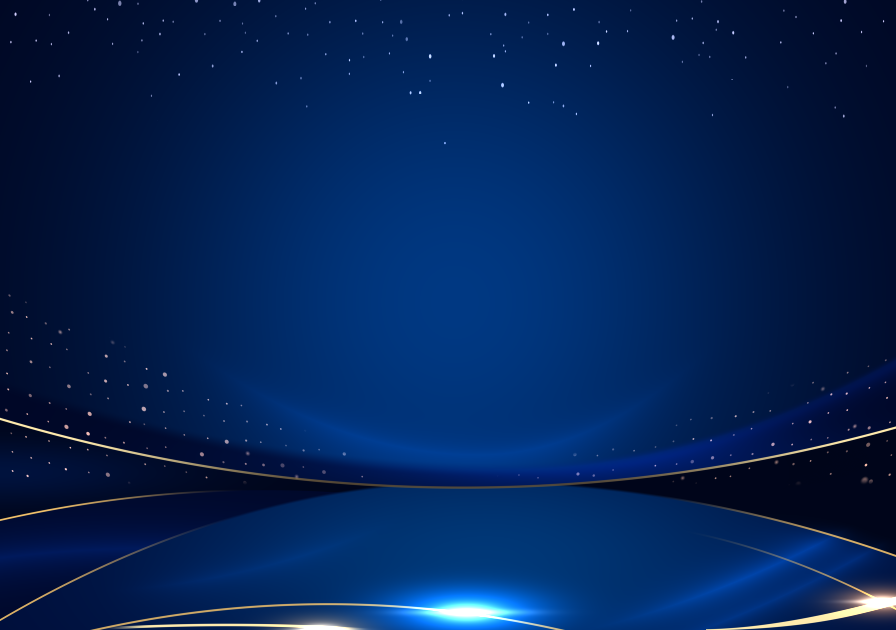
Reproduce this background procedurally as a WebGL 1 fragment shader.

```glsl
precision highp float;
uniform vec2 u_resolution;

const vec3 NIGHT = vec3(0.0, 0.02, 0.12);
const vec3 ROYAL = vec3(0.0, 0.22, 0.51);
const vec3 AZURE = vec3(0.0, 0.36, 0.85);
const vec3 GOLD = vec3(0.95, 0.76, 0.42);
const vec3 PALE_GOLD = vec3(1.0, 0.92, 0.68);
const vec3 SPARK = vec3(1.0, 0.74, 0.58);

float hash(vec2 p) {
  return fract(sin(dot(p, vec2(127.1, 311.7))) * 43758.5);
}

// Height of a parabola at x
float arc(float x, vec2 apex, float bend) {
  float dx = x - apex.x;
  return apex.y + bend * dx * dx;
}

float below(float d, float blur) {
  return 1.0 - smoothstep(-blur, blur, d);
}

float stroke(float d, float halfWidth, float px) {
  return 1.0 - smoothstep(halfWidth - px, halfWidth + px, abs(d));
}

// Soft window from a to b
float span(float x, float a, float b, float fade) {
  return smoothstep(a - fade, a + fade, x) * (1.0 - smoothstep(b - fade, b + fade, x));
}

float blob(vec2 p, vec2 center, vec2 size) {
  vec2 d = (p - center) / size;
  return exp(-dot(d, d));
}

float dots(vec2 p, float cell, float jitter, float radius, float keep, vec2 squash, float px) {
  vec2 id = floor(p / cell);
  vec2 offset = (vec2(hash(id), hash(id + 17.0)) - 0.5) * jitter;
  vec2 d = (fract(p / cell) - 0.5 - offset) * cell;
  float r = radius * mix(0.6, 1.8, pow(hash(id + 5.0), 6.0));
  float shape = 1.0 - smoothstep(r - px, r + px, length(d * squash));
  return shape * step(hash(id + 31.0), keep) * mix(0.4, 1.0, hash(id + 9.0));
}

// Bright core with a long horizontal ray
vec3 flare(vec2 p, vec2 center, float size, vec3 tint) {
  float core = blob(p, center, size * vec2(0.55, 0.16));
  float ray = blob(p, center, size * vec2(1.0, 0.06));
  float halo = blob(p, center, size * vec2(1.4, 0.42));
  return vec3(1.0, 0.98, 0.9) * (core + 0.6 * ray) + tint * halo;
}

void main() {
  vec2 p = gl_FragCoord.xy / u_resolution.y;
  p.x += 0.5 * (1.4222 - u_resolution.x / u_resolution.y);
  float px = 0.7 / u_resolution.y;
  float x = p.x;
  float right = step(0.75, x);

  // Radial backdrop
  float r = length((p - vec2(0.722, 0.52)) * vec2(1.0, 0.95));
  vec3 color = mix(NIGHT, ROYAL, exp(-r * r / 0.26));

  // Faint blue arcs above the waves
  float veil = p.y - arc(x, vec2(0.76, 0.278), mix(0.8, 1.25, right));
  color += AZURE * 0.17 * exp(-abs(veil) / mix(0.022, 0.05, step(veil, 0.0)))
    * span(x, 0.42, 1.0, 0.16);

  // Dark sash between two rising curves
  float rim = p.y - arc(x, vec2(0.8, 0.254), mix(0.211, 0.45, step(0.8, x)));
  float sweep = p.y - arc(x, vec2(0.735, 0.226), 0.202);
  vec3 sash = mix(vec3(0.0, 0.025, 0.15), vec3(0.0, 0.1, 0.38), blob(p, vec2(0.92, 0.27), vec2(0.45, 0.06)));
  sash += vec3(0.0, 0.07, 0.25) * exp(-abs(rim) / 0.02) * smoothstep(0.4, 1.1, x);
  color = mix(color, sash, below(rim, 0.012) * 0.88);

  // Shadowed floor with a left fold
  float fold = p.y - arc(x, vec2(0.42, 0.222), -0.27);
  vec3 ground = mix(vec3(0.0, 0.02, 0.1), vec3(0.0, 0.07, 0.24), blob(p, vec2(0.0, 0.25), vec2(0.3, 0.05)));
  vec3 foldColor = vec3(0.0, 0.03, 0.16)
    + vec3(0.0, 0.07, 0.2) * exp(-abs(fold + 0.06 + 0.1 * x) / 0.035);
  ground = mix(ground, foldColor, below(fold, px) * (1.0 - right));
  color = mix(color, ground, below(sweep, 0.003));

  // Blue dome
  float dome = p.y - arc(x, vec2(0.75, 0.235), mix(-0.39, -0.26, right));
  vec3 domeColor = mix(vec3(0.0, 0.05, 0.22), vec3(0.0, 0.22, 0.47), blob(p, vec2(0.77, 0.11), vec2(0.48, 0.2)));
  float leftRay = p.y - arc(x, vec2(0.1, 0.06), 0.4);
  domeColor += AZURE * 0.12 * exp(-abs(leftRay) / 0.02) * span(x, 0.25, 0.55, 0.1);
  color = mix(color, domeColor, below(dome, 0.003) * below(sweep, 0.002));

  // Azure streaks on the lower right
  float streak = p.y - arc(x, vec2(0.6, -0.04), 0.361);
  float streakFade = smoothstep(0.85, 1.2, x) * below(dome, 0.03);
  color += AZURE * streakFade * (0.38 * exp(-abs(streak) / 0.025)
    + 0.2 * exp(-abs(streak + 0.055) / 0.018));

  // Gold lines
  float edgeLight = smoothstep(0.15, 0.65, abs(x - 0.735));
  color = mix(color, mix(GOLD * 0.5, PALE_GOLD, edgeLight), stroke(sweep, 0.0018, px) * mix(0.65, 1.0, edgeLight));
  color = mix(color, GOLD, stroke(fold, 0.0014, px) * (1.0 - smoothstep(0.05, 0.4, x)));
  float domeFade = 1.0 - span(x, 0.2, 1.2, 0.18);
  color = mix(color, GOLD, stroke(dome, 0.0016, px) * domeFade * 0.9);
  float inner = p.y - arc(x, vec2(0.9, 0.175), -0.52);
  color = mix(color, GOLD, stroke(inner, 0.0015, px) * smoothstep(1.08, 1.4, x) * 0.8);
  float lower = p.y - arc(x, vec2(0.52, 0.041), -0.3);
  color = mix(color, GOLD, stroke(lower, 0.0016, px) * 0.85);
  float hem = p.y - arc(x, vec2(0.36, 0.008), -0.15);
  color = mix(color, PALE_GOLD, stroke(hem, 0.002, px) * span(x, 0.2, 0.55, 0.04));
  float tail = p.y - arc(x, vec2(1.1, 0.0), 0.45);
  color = mix(color, PALE_GOLD, stroke(tail, mix(0.001, 0.006, smoothstep(1.12, 1.36, x)), px) * step(1.12, x));

  // Woven sparks along the waves
  float top = max(0.54 - 0.47 * x, 0.435 - 0.31 * (1.422 - x));
  float weave = below(p.y - top, 0.008) * smoothstep(0.228, 0.245, p.y);
  float outward = mix(0.55, 1.0, smoothstep(0.1, 0.65, abs(x - 0.72)));
  vec2 wavePoint = vec2(x, sweep);
  color += SPARK * weave * outward * dots(wavePoint, 0.031, 0.35, 0.002, 0.85, vec2(1.0), px);
  color += SPARK * weave * 0.8 * dots(wavePoint + 0.4, 0.075, 0.6, 0.003, 0.3, vec2(1.0), 0.003);

  // Falling stars at the top
  float depth = 1.0 - p.y;
  float reach = 0.21 + 0.1 * blob(p, vec2(0.78, p.y), vec2(0.16, 1.0));
  float density = 0.75 * (1.0 - smoothstep(0.0, reach, depth));
  color += vec3(0.85, 0.8, 0.88) * dots(p, 0.033, 0.8, 0.0019, density, vec2(1.2, 0.75), px);

  // Light flares
  color += flare(p, vec2(0.741, 0.028), 0.085, vec3(0.0, 0.45, 0.95));
  color += flare(p, vec2(1.4, 0.045), 0.05, vec3(0.7, 0.42, 0.15));
  color += flare(p, vec2(0.51, 0.0), 0.05, vec3(0.5, 0.32, 0.1));

  gl_FragColor = vec4(clamp(color, 0.0, 1.0), 1.0);
}
```
